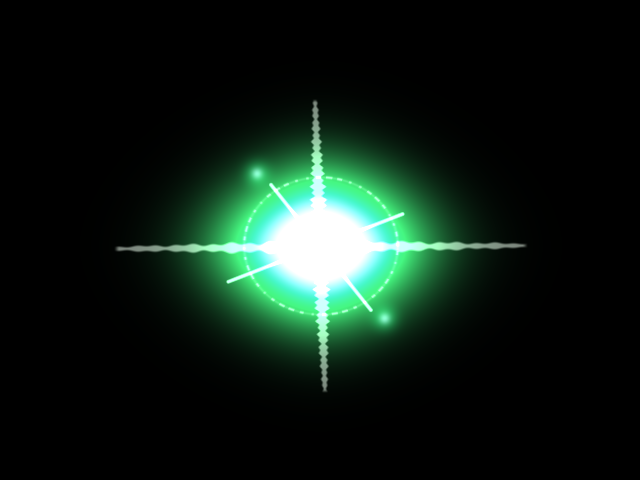
This background is drawn by a Shadertoy shader. Its source:

```glsl
// A glowing green starburst with a dashed halo, jagged cross flares and two sparks on black.

// Distance to a segment through the origin, reaching "tip" on both sides.
float rayDistance(vec2 p, vec2 tip) {
    float along = clamp(dot(p, tip) / dot(tip, tip), -1.0, 1.0);
    return length(p - tip * along);
}

// Tapered flare with a ragged edge; p.x runs along it, p.y across it.
float flare(vec2 p, float reach, float base, float ripple, float pixel) {
    float t = abs(p.x) / reach;
    float ragged = 0.72 + 0.2 * sin(p.x * ripple) + 0.16 * sin(p.x * ripple * 0.43 + 1.7);
    float width = mix(base, 0.004, min(t, 1.0)) * ragged;
    float body = 1.0 - smoothstep(width - pixel, width + pixel + 0.002, abs(p.y));
    return body * (1.0 - smoothstep(0.97, 1.0, t)) * mix(0.62, 0.5, t);
}

// Rounded diamond distance, wider than it is tall.
float glowDistance(vec2 p) {
    vec2 q = pow(abs(p * vec2(0.877, 1.14)), vec2(1.7));
    return 0.96 * pow(q.x + q.y, 1.0 / 1.7);
}

void mainImage(out vec4 fragColor, in vec2 fragCoord) {
    float pixel = 1.0 / iResolution.y;
    vec2 p = (fragCoord - 0.5 * iResolution.xy) * pixel - vec2(0.002, -0.0125);

    // Outer green glow, turning cyan and then white towards the core
    float d = glowDistance(p);
    float green = min(2.42 * exp(-d * d / 0.0253), 1.0);
    vec3 color = green * vec3(0.27, 0.97, 0.5);
    color.b += 0.55 * (1.0 - smoothstep(0.09, 0.155, d));
    color.rg += vec2(0.8, 0.1) * (1.0 - smoothstep(0.07, 0.125, d));

    // Thin halo broken into uneven dashes
    vec2 oval = p / vec2(0.160, 0.143);
    float angle = atan(oval.y, oval.x);
    float ring = exp(-pow((length(oval) - 1.0) / 0.018, 2.0));
    float dash = smoothstep(-0.1, 0.7, sin(angle * 44.0) + 0.6 * sin(angle * 9.0 + 1.0));
    color += ring * (0.12 + 0.4 * dash) * vec3(0.9, 0.6, 0.8);

    // Long cross flares, each slightly tilted
    vec2 across = vec2(p.x, p.y + 0.0025 - 0.008 * p.x);
    vec2 upright = vec2(p.y, p.x + 0.002 + 0.034 * p.y);
    float cross = max(flare(across, 0.432, 0.014, 160.0, pixel),
                      flare(upright, 0.307, 0.021, 470.0, pixel));
    color += cross * vec3(0.95, 1.0, 0.95);

    // Short slanted rays
    float ray = min(rayDistance(p + vec2(0.0, 0.003), vec2(0.104, -0.1305)),
                    rayDistance(p + vec2(0.0115, 0.004), vec2(0.1815, 0.0705)));
    color += 0.75 * (1.0 - smoothstep(0.001, 0.0035 + pixel, ray)) * vec3(0.9, 1.0, 0.95);

    // Pair of sparks on opposite sides
    for (float side = -1.0; side < 2.0; side += 2.0) {
        float r = length(p - side * vec2(0.133, -0.151));
        color += vec3(0.06, 0.38, 0.2) * exp(-r * r / 0.0006);
        color += vec3(0.38, 0.22, 0.42) * exp(-r * r / 0.00012);
    }

    fragColor = vec4(clamp(color, 0.0, 1.0), 1.0);
}
```
